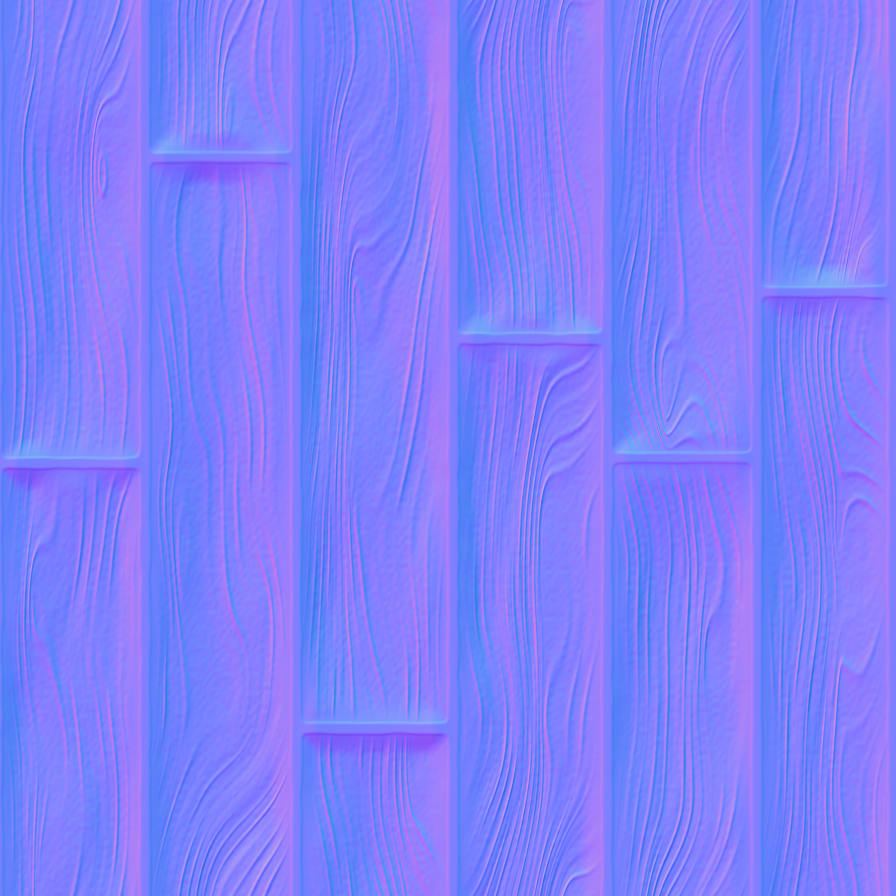
This texture map is drawn by a Shadertoy shader. Its source:

```glsl
// Tangent-space normal map of six upright wooden boards, each with one butt joint.
// A height field (board lip, swells, swaying contour-line grain, swirls, pores) is
// differentiated numerically and its normal is packed as red, green and blue.

const int   BOARDS = 6;
const float EDGES[7]  = float[7](-0.003, 0.162, 0.331, 0.506, 0.678, 0.845, 0.997);
const float JOINTS[6] = float[6](0.483, 0.824, 0.187, 0.622, 0.489, 0.674);

const float GAP_HALF     = 0.0060;  // half width of the seams
const float LIP_HEIGHT   = 0.0007;  // crisp step at the board border
const float ROUND_HEIGHT = 0.0019;  // soft rounding behind the step
const float ROUND_WIDTH  = 0.020;
const float END_HEIGHT   = 0.0032;  // longer rounding toward the joints
const float END_WIDTH    = 0.035;
const float CROWN_TILT   = 0.13;    // sideways slope of the bowed boards
const float SWELL_HEIGHT = 0.0085;  // broad hollows and rises
const float GRAIN_LINES  = 84.0;    // grain lines per canvas width
const float GRAIN_SWAY   = 0.075;   // sideways drift of the whole grain
const float GRAIN_BEND   = 5.5;     // wander of the grain, in lines
const float GROOVE_DEPTH = 0.00080;
const float GROOVE_WIDTH = 0.14;    // in line spacings
const float FIBRE_HEIGHT = 0.00095;
const float WAVE_HEIGHT  = 0.0024;
const float PORE_HEIGHT  = 0.00028;
const float SAMPLE_STEP  = 0.0010;  // differencing distance

float hash(vec2 p) {
    return fract(sin(dot(p, vec2(127.1, 311.7))) * 43758.5453);
}

float noise(vec2 p) {
    vec2 i = floor(p), f = fract(p);
    f = f * f * (3.0 - 2.0 * f);
    return mix(mix(hash(i), hash(i + vec2(1, 0)), f.x),
               mix(hash(i + vec2(0, 1)), hash(i + vec2(1, 1)), f.x), f.y);
}

// x from the board centre, y above its lower end, half width, board number
vec4 boardAt(vec2 p) {
    float x = EDGES[0] + fract(p.x - EDGES[0]);
    int id = 0;
    for (int i = 1; i < BOARDS; i++) {
        if (x >= EDGES[i]) id = i;
    }
    float left = EDGES[id], right = EDGES[id + 1];
    return vec4(x - 0.5 * (left + right), fract(p.y - JOINTS[id]),
                0.5 * (right - left), float(id));
}

// Field whose unit steps are grain lines; swirls bend them into arches and knots
float grainField(vec2 p, float halfWidth, float id) {
    vec2 seed = vec2(17.3, 41.7) * (id + 1.0);
    float sway = GRAIN_SWAY * noise(vec2(p.y * 4.0, 0.5) + seed.yx);
    float q = (p.x + sway - 0.05 * p.y) * GRAIN_LINES;
    q += GRAIN_BEND * noise(p * vec2(8.0, 4.0) + seed);
    q += 1.2 * noise(p * vec2(26.0, 9.0) + seed);
    for (int k = 0; k < 3; k++) {
        vec2 key = vec2(id * 3.0 + float(k), 5.0);
        float size = hash(key + 2.0);
        vec2 centre = vec2((hash(key) - 0.5) * 1.1 * halfWidth,
                           (float(k) + hash(key + 1.0)) / 3.0);
        vec2 radius = vec2(0.016 + 0.010 * size, 0.09 + 0.13 * size);
        float r = length((p - centre) / radius);
        q += (2.6 + 2.2 * hash(key + 3.0)) * exp(-sqrt(r * r + 0.01));
    }
    return q;
}

float grainHeight(vec2 p, float halfWidth, float id) {
    vec2 seed = vec2(29.0, 13.0) * (id + 1.0);
    float q = grainField(p, halfWidth, id);
    float line = floor(q);

    // Grooves start and stop along their length
    float stroke = smoothstep(0.3, 0.85, noise(vec2(line * 7.3, p.y * 10.0) + seed));
    float offset = (fract(q) - 0.5) / GROOVE_WIDTH;
    float h = -GROOVE_DEPTH * (0.15 + 1.4 * stroke) * exp(-offset * offset);

    h += FIBRE_HEIGHT * noise(vec2(q * 2.1, p.y * 18.0) + seed);
    h += WAVE_HEIGHT * (noise(vec2(q * 0.55, p.y * 6.0) + seed + 50.0) - 0.5);
    h += SWELL_HEIGHT * (noise(p * vec2(15.0, 7.0) + seed + 90.0) - 0.5);
    h += PORE_HEIGHT * noise(p * vec2(260.0, 190.0) + seed);
    return h;
}

float surfaceHeight(vec2 p) {
    vec4 b = boardAt(p);
    float side = b.z - abs(b.x);
    float end = min(b.y, 1.0 - b.y);

    // Distance to the border, slightly chipped, with softened corners
    float blend = max(0.008 - abs(side - end), 0.0);
    float inset = min(side, end) - blend * blend / 0.032 - GAP_HALF;
    inset += 0.002 * (noise(p * vec2(45.0, 45.0)) - 0.5);

    float lip = smoothstep(-0.002, 0.002, inset);
    float rounding = 1.0 - exp(-max(inset, 0.0) / ROUND_WIDTH);
    float endRounding = 1.0 - exp(-max(end - GAP_HALF, 0.0) / END_WIDTH);
    float wood = smoothstep(-0.003, 0.025, inset);
    return LIP_HEIGHT * lip + ROUND_HEIGHT * rounding
         + smoothstep(0.0, 0.025, side) * END_HEIGHT * (endRounding - 1.0)
         + wood * grainHeight(b.xy, b.z, b.w);
}

void mainImage(out vec4 fragColor, in vec2 fragCoord) {
    vec2 p = fragCoord / iResolution.xy;
    vec2 e = vec2(SAMPLE_STEP, 0.0);
    vec2 slope = vec2(surfaceHeight(p + e.xy) - surfaceHeight(p - e.xy),
                      surfaceHeight(p + e.yx) - surfaceHeight(p - e.yx))
               / (2.0 * SAMPLE_STEP);

    // Bowed cross-section, fading out in the seams
    vec4 b = boardAt(p);
    float crown = b.x / b.z * smoothstep(0.0, 1.5 * GAP_HALF, b.z - abs(b.x));
    slope.x -= CROWN_TILT * crown;

    // Green points down the canvas
    vec3 normal = normalize(vec3(-slope.x, slope.y, 1.0));
    fragColor = vec4(0.5 + 0.5 * normal, 1.0);
}
```
